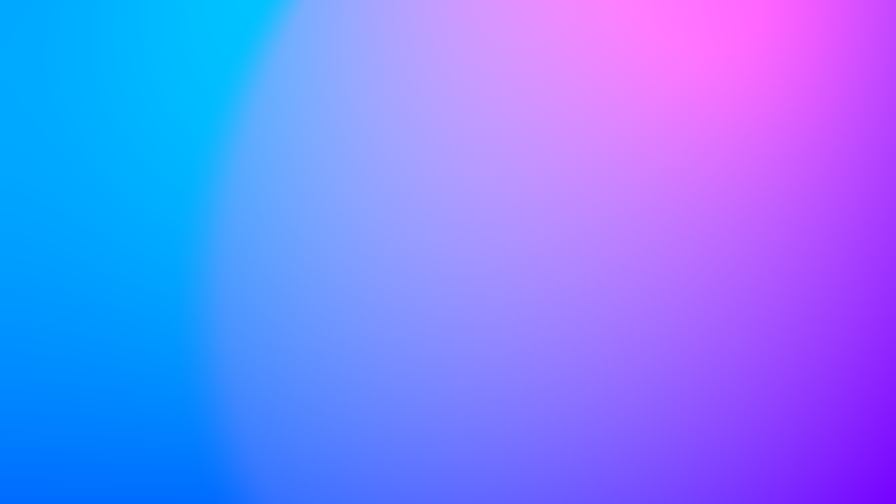
This background is drawn by a Shadertoy shader. Its source:

```glsl
// A soft violet and pink disc overlapping a cyan to blue backdrop.
// Each side is a smooth quadratic blend of a few colours, joined along a
// blurred curved rim; blue stays at full strength, so only red and green vary.

// Parabola through a, b and c at t = 0, m and 1
vec2 quadraticBlend(vec2 a, vec2 b, vec2 c, float m, float t) {
    return a * (t - m) * (t - 1.0) / m
         + b * t * (1.0 - t) / (m * (1.0 - m))
         + c * t * (t - m) / (1.0 - m);
}

// Cyan above, deep blue below, a little darker at the far left
vec2 backdropColour(vec2 uv) {
    float green = quadraticBlend(vec2(0.42), vec2(0.67), vec2(0.76), 0.5, uv.y).x;
    green -= 0.10 * uv.y * (1.0 - smoothstep(0.0, 0.28, uv.x));
    return vec2(0.0, green);
}

// Three vertical ramps blended across, with a pink glow at the upper right
vec2 discColour(vec2 uv) {
    vec2 blueSide = quadraticBlend(vec2(0.12, 0.43), vec2(0.25, 0.62), vec2(0.15, 0.72), 0.5, uv.y);
    vec2 lilacMiddle = quadraticBlend(vec2(0.41, 0.37), vec2(0.68, 0.55), vec2(0.90, 0.55), 0.5, uv.y);
    vec2 violetSide = quadraticBlend(vec2(0.46, 0.0), vec2(0.62, 0.20), vec2(0.75, 0.28), 0.5, uv.y);
    vec2 colour = quadraticBlend(blueSide, lilacMiddle, violetSide, 0.487, (uv.x - 0.22) / 0.78);

    vec2 fromGlow = (uv - vec2(0.82, 0.92)) / vec2(0.15, 0.26);
    colour.x += 0.10 * exp(-dot(fromGlow, fromGlow));
    return colour;
}

void mainImage(out vec4 fragColor, in vec2 fragCoord) {
    vec2 uv = fragCoord / iResolution.xy;

    // Rim bulges left below the middle, and blurs more toward the bottom
    float rimX = 0.207 + 0.28 * (uv.y - 0.40) * (uv.y - 0.40);
    float blur = mix(0.060, 0.042, uv.y);
    float disc = smoothstep(-0.4 * blur, blur, uv.x - rimX);

    vec2 redGreen = mix(backdropColour(uv), discColour(uv), disc);
    fragColor = vec4(clamp(vec3(redGreen, 1.0), 0.0, 1.0), 1.0);
}
```
